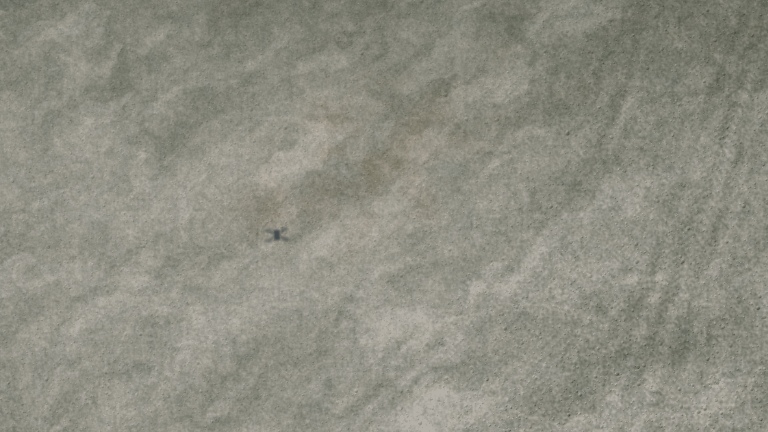
This texture is drawn by a Shadertoy shader. Its source:

```glsl
const vec3 DARK_EARTH = vec3(0.422, 0.432, 0.380);
const vec3 PALE_DUST = vec3(0.640, 0.630, 0.592);
const vec3 BROWN_TINT = vec3(0.016, -0.002, -0.018);
const vec3 SHADOW = vec3(0.21, 0.25, 0.27);

vec2 hash2(vec2 cell) {
    vec3 q = fract(cell.xyx * vec3(0.1031, 0.1030, 0.0973));
    q += dot(q, q.yzx + 33.33);
    return fract((q.xx + q.yz) * q.zy);
}

float gradientNoise(vec2 p) {
    vec2 cell = floor(p), f = fract(p);
    vec2 u = f * f * f * (f * (f * 6.0 - 15.0) + 10.0);
    vec2 e = vec2(0.0, 1.0);
    float a = dot(hash2(cell) * 2.0 - 1.0, f);
    float b = dot(hash2(cell + e.yx) * 2.0 - 1.0, f - e.yx);
    float c = dot(hash2(cell + e.xy) * 2.0 - 1.0, f - e.xy);
    float d = dot(hash2(cell + e.yy) * 2.0 - 1.0, f - e.yy);
    return mix(mix(a, b, u.x), mix(c, d, u.x), u.y);
}

float fbm(vec2 p, int octaves) {
    float sum = 0.0, amplitude = 1.0;
    for (int i = 0; i < octaves; i++) {
        sum += amplitude * gradientNoise(p);
        p = mat2(1.6, 1.2, -1.2, 1.6) * p + 17.3;
        amplitude *= 0.6;
    }
    return sum;
}

vec2 rotate(vec2 p, float angle) {
    float c = cos(angle), s = sin(angle);
    return vec2(c * p.x + s * p.y, c * p.y - s * p.x);
}

float bell(float x, float width) {
    return exp(-x * x / (width * width));
}

// Signed tone of scattered pebbles: a lit side and a shaded side
float pebbles(vec2 p, float density, float share, float pixel) {
    vec2 g = p * density, home = floor(g);
    float tone = 0.0;
    for (int j = -1; j <= 1; j++)
    for (int i = -1; i <= 1; i++) {
        vec2 cell = home + vec2(i, j);
        vec2 offset = g - cell - hash2(cell + 50.0);
        vec2 traits = hash2(cell + 200.0);
        float radius = mix(0.12, 0.30, traits.y);
        float soft = max(pixel * density * 0.7, 0.08);
        float cover = 1.0 - smoothstep(radius - soft, radius + soft, length(offset));
        float side = dot(offset, vec2(-0.6, 0.8)) / radius;
        tone += step(traits.x, share) * cover * clamp(side + 0.25 - traits.y * 0.6, -1.0, 1.0);
    }
    return tone;
}

// Parallel ruts fading out to both sides of a centre line
float ruts(float across, float width, float spacing) {
    return bell(across, width) * sin(across * 6.2832 / spacing);
}

float treadRibs(float across, float along, float width, float count) {
    return bell(across, width) * sin(6.2832 * count * (along + abs(across)));
}

// Blurred shadow of a small body with four arms
float armedShadow(vec2 p, float size) {
    vec2 q = abs(rotate(p, 0.08)) / size;
    float body = length(max(q - vec2(0.08, 0.25), 0.0));
    vec2 arm = vec2(0.75, 0.45);
    float h = clamp(dot(q, arm) / dot(arm, arm), 0.0, 1.0);
    float limb = length(q - arm * h);
    float tips = length((q - arm) * vec2(0.7, 1.4));
    return max(1.0 - smoothstep(0.0, 0.42, body),
        max(0.45 * (1.0 - smoothstep(0.0, 0.30, limb)), 0.5 * (1.0 - smoothstep(0.0, 0.42, tips))));
}

void mainImage(out vec4 fragColor, in vec2 fragCoord) {
    vec2 p = fragCoord / iResolution.y;
    float pixel = 1.0 / iResolution.y;
    float nearness = mix(1.25, 0.65, p.y);
    float rightSide = smoothstep(0.85, 1.5, p.x + 0.25 * (0.5 - p.y));

    // Broad light, dimmer toward the top and the right
    float tone = 0.77 - 0.50 * smoothstep(0.5, 1.08, p.y) - 0.26 * smoothstep(0.95, 1.75, p.x);
    tone -= 0.22 * smoothstep(0.40, 0.0, p.y) * smoothstep(0.6, 0.0, p.x);

    // Wind-drawn dust and damp patches
    vec2 warp = 0.06 * vec2(fbm(p * 6.0, 4), fbm(p * 6.0 + 40.0, 4));
    vec2 drift = rotate(p + warp, 0.58);
    float streaks = fbm(drift * vec2(2.6, 7.0) + 3.0, 5);
    float dust = smoothstep(0.05, 0.36, fbm(drift * vec2(4.0, 10.0) + 21.0, 5));
    float mottle = fbm(rotate(p + warp, 0.5) * vec2(13.0, 21.0) + 8.0, 4);
    vec2 toDamp = rotate(p + warp - vec2(0.84, 0.62), 0.35) * vec2(1.0, 1.9);
    float damp = bell(length(toDamp), 0.30) * (0.6 + 1.4 * fbm(p * 9.0, 4));
    tone += 0.46 * streaks + 0.25 * dust + 0.27 * mottle - 0.28 * damp;

    // Wheel tracks
    float wobble = 0.012 * gradientNoise(p * 7.0) + 0.006 * gradientNoise(p * 23.0);
    float bentTrack = p.x - (0.764 + 1.41 * p.y - 0.68 * p.y * p.y) + wobble;
    float straightTrack = p.x - (1.455 + 0.33 * p.y) + wobble;
    float worn = 0.65 + 1.3 * fbm(p * vec2(9.0, 5.0) + 12.0, 3);
    tone += 0.19 * worn * ruts(bentTrack, 0.055 * nearness, 0.075 * nearness);
    tone += 0.24 * worn * ruts(straightTrack, 0.105 * nearness, 0.062 * nearness);
    float ribFade = smoothstep(0.15, 0.45, p.y) * smoothstep(0.9, 0.7, p.y);
    tone += 0.12 * ribFade * treadRibs(straightTrack, p.y, 0.045, 52.0);

    // Grit, coarser and rougher near the lower right
    float rough = mix(0.8, 1.2, rightSide) * mix(1.15, 0.8, p.y);
    tone += rough * (0.46 * gradientNoise(p * 137.0) + 0.34 * gradientNoise(p * 71.0 + 5.0));
    tone += 0.26 * gradientNoise(p * 233.0 + 9.0) + 0.20 * gradientNoise(p * 41.0 + 31.0);
    tone += 0.60 * rough * pebbles(p, 120.0, 0.24, pixel);
    tone += 0.65 * rough * pebbles(p + 3.0, 62.0, mix(0.03, 0.14, rightSide * (1.0 - p.y)), pixel);

    vec3 color = mix(DARK_EARTH, PALE_DUST, clamp(tone, -0.6, 1.3));
    color += BROWN_TINT * clamp(damp + 0.4 * mottle, -0.4, 0.9);
    color = mix(color, SHADOW, 0.85 * armedShadow(p - vec2(0.641, 0.456), 0.026));
    fragColor = vec4(color, 1.0);
}
```
